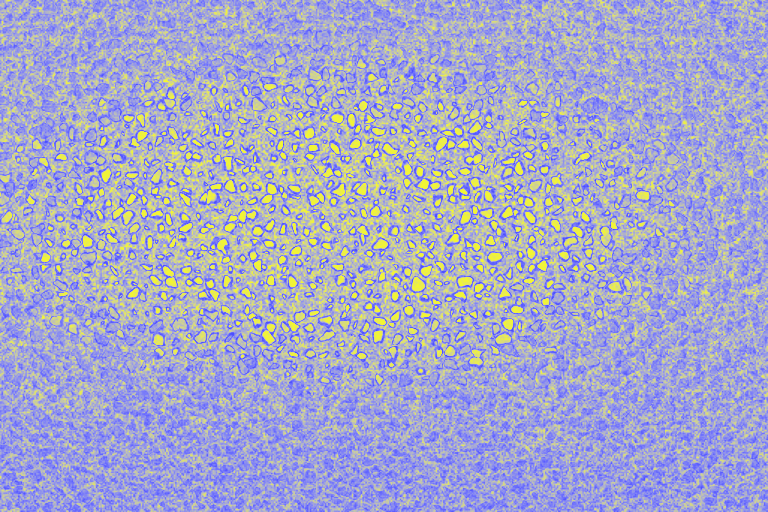
Give the GLSL for this pattern, as a Shadertoy shader.

```glsl
// Pebbled leather grain: yellow blobs ringed in blue, fading to blue away from a soft central glow.

float hash(vec2 p) {
    vec3 q = fract(p.xyx * 0.1031);
    q += dot(q, q.yzx + 33.33);
    return fract((q.x + q.y) * q.z);
}

float noise(vec2 p) {
    vec2 i = floor(p), f = fract(p);
    f = f * f * (3.0 - 2.0 * f);
    return mix(mix(hash(i), hash(i + vec2(1, 0)), f.x),
               mix(hash(i + vec2(0, 1)), hash(i + vec2(1, 1)), f.x), f.y);
}

// Offset from the nearest pebble (xy), signed distance to its edge (z), its random value (w)
vec4 pebble(vec2 p) {
    vec2 cell = floor(p);
    vec4 best = vec4(0, 0, 9, 0);
    for (int y = -1; y <= 1; y++)
    for (int x = -1; x <= 1; x++) {
        vec2 id = cell + vec2(x, y);
        vec2 jitter = vec2(hash(id + 7.3), hash(id + 91.7));
        vec2 offset = p - id - 0.5 - 0.6 * (jitter - 0.5);
        float size = hash(id + 43.1);
        float edge = length(offset) - mix(0.1, 0.38, size);
        if (edge < best.z) best = vec4(offset, edge, hash(id + 19.9));
    }
    return best;
}

// Blue through grey to yellow
vec3 palette(float tone) {
    tone = clamp(tone, 0.0, 1.0);
    return vec3(vec2(0.3 + 0.65 * tone) + vec2(0.0, 0.01), 1.0 - 0.8 * pow(tone, 2.6));
}

void mainImage(out vec4 fragColor, in vec2 fragCoord) {
    vec2 uv = fragCoord / iResolution.xy;
    vec2 pos = fragCoord / iResolution.y;

    // Broad elliptical glow, left of centre and above the middle
    vec2 fromGlow = (uv - vec2(0.44, 0.57)) * vec2(1.5, 2.15);
    float glow = 1.0 - smoothstep(0.1, 1.15, length(fromGlow));
    float low = 1.0 - smoothstep(0.0, 0.42, uv.y);

    // Pebbles, bent out of round by noise
    vec2 p = pos * 37.0 + 20.0;
    p += 0.5 * (vec2(noise(p * 1.3), noise(p * 1.3 + 57.0)) - 0.5);
    p += 0.25 * (vec2(noise(p * 3.1 + 13.0), noise(p * 3.1 + 81.0)) - 0.5);
    vec4 blob = pebble(p);
    float soft = 0.02 + 14.0 / iResolution.y;
    float fill = 1.0 - smoothstep(-soft, soft, blob.z + 0.05);
    float ring = 1.0 - smoothstep(0.03, 0.06 + soft, abs(blob.z - 0.03));

    // Fine speckle between the pebbles
    float grain = 0.7 * noise(pos * 342.0 + 0.5) + 0.5 * noise(pos * 190.0 + 31.0) - 0.6;
    float tone = mix(0.56, 0.69, glow) - 0.07 * low + 0.8 * grain;

    // Relief: rims are dark near the glow, lit on their inner side further out
    float side = dot(normalize(blob.xy + 1e-4), normalize(fromGlow + 1e-4));
    float rim = mix(0.28 + 0.42 * smoothstep(0.5, -0.8, side), 0.1, smoothstep(0.1, 0.65, glow));
    tone = mix(tone, rim + 0.45 * grain - 0.05 * low, ring * 0.85);
    float lit = smoothstep(0.3, 0.75, glow + 0.4 * (blob.w - 0.5));
    tone = mix(tone, mix(0.42 - 0.12 * low, 0.98, lit) + mix(0.5, 0.2, lit) * grain, fill);

    fragColor = vec4(palette(tone), 1.0);
}
```
